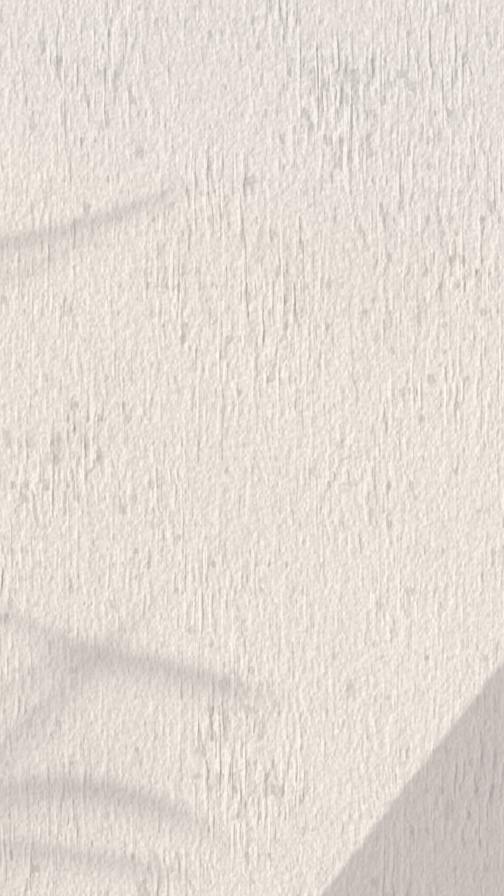
A Shadertoy shader for this texture:

```glsl
const vec3 PLASTER = vec3(0.917, 0.885, 0.850);
const vec3 COOL_TINT = vec3(0.982, 0.987, 0.997);
const vec3 SHADOW_TINT = vec3(0.850, 0.846, 0.858);
const vec2 LIGHT_STEP = vec2(0.0030, -0.0011);
const float RELIEF_GAIN = 0.205;
const float SPECKLE = 0.055;
const float PIT_DEPTH = 0.085;
const float CORNER_BLUR = 0.007;

// Leaf shadows: start and end points, then bend, width, strength
const int LEAVES = 9;
const vec4 LEAF_ENDS[LEAVES] = vec4[](
    vec4(-0.10, 1.280, 0.45, 1.450), vec4(-0.10, 1.185, 0.25, 1.345),
    vec4(-0.10, 0.615, 0.24, 0.470), vec4(0.05, 0.495, 0.62, 0.365),
    vec4(-0.10, 0.180, 0.35, 0.620), vec4(-0.10, 0.365, 0.24, 0.530),
    vec4(-0.10, 0.170, 0.51, 0.070), vec4(-0.10, 0.110, 0.46, 0.020),
    vec4(-0.10, 0.880, 0.32, 0.915));
const vec3 LEAF_SHAPE[LEAVES] = vec3[](
    vec3(-0.028, 0.022, 0.58), vec3(-0.010, 0.018, 0.32),
    vec3(-0.008, 0.026, 0.42), vec3(0.022, 0.036, 0.72),
    vec3(0.012, 0.036, 0.55), vec3(-0.010, 0.024, 0.38),
    vec3(0.092, 0.038, 0.75), vec3(0.012, 0.030, 0.55),
    vec3(0.010, 0.025, 0.12));

// Rough areas of the wall: centre and radius
const int PATCHES = 7;
const vec3 ROUGH_PATCH[PATCHES] = vec3[](
    vec3(0.66, 1.58, 0.16), vec3(0.52, 1.10, 0.17),
    vec3(0.14, 0.88, 0.15), vec3(0.71, 0.83, 0.11),
    vec3(0.49, 0.28, 0.13), vec3(0.93, 1.28, 0.20),
    vec3(0.43, 1.40, 0.10));

float hash(vec2 cell) {
    vec3 h = fract(vec3(cell.xyx) * 0.1031);
    h += dot(h, h.yzx + 33.33);
    return fract((h.x + h.y) * h.z);
}

float noise(vec2 p) {
    vec2 cell = floor(p), f = fract(p);
    f = f * f * (3.0 - 2.0 * f);
    return mix(mix(hash(cell), hash(cell + vec2(1, 0)), f.x),
               mix(hash(cell + vec2(0, 1)), hash(cell + 1.0), f.x), f.y);
}

float roughness(vec2 p) {
    float rough = 0.0;
    for (int i = 0; i < PATCHES; i++) {
        vec2 d = (p - ROUGH_PATCH[i].xy) / ROUGH_PATCH[i].z;
        rough = max(rough, exp(-dot(d, d) * 1.3));
    }
    return rough * (0.5 + 0.8 * noise(p * vec2(16.0, 10.0)));
}

// Slight sideways wander that keeps the trowel marks upright
vec2 wander(vec2 p) {
    float drift = 0.006 * noise(p * vec2(12.0, 7.0));
    return p + vec2(drift + 0.003 * noise(p * vec2(45.0, 32.0) + 9.0), 0.0);
}

// Plaster height: sandy grain, vertical trowel grooves, and clumps
float plasterHeight(vec2 p, float rough, float worn) {
    vec2 q = wander(p);
    float grain = 0.45 * noise(q * vec2(215.0, 150.0))
                + 0.50 * noise(q * vec2(140.0, 70.0) + 31.0);
    float fineGroove = smoothstep(0.50, 0.90, noise(q * vec2(145.0, 24.0) + 57.0));
    float longGroove = smoothstep(0.66, 0.90, noise(q * vec2(120.0, 9.0) + 83.0));
    float clump = smoothstep(0.52, 0.78, noise(q * vec2(75.0, 42.0) + 13.0));
    return grain - fineGroove * (0.25 + 0.40 * worn)
         - longGroove * (0.15 + 0.35 * worn + 0.35 * rough)
         - clump * 0.75 * rough;
}

// Small dark hollows strung along the grooves
float pits(vec2 p, float rough, float worn) {
    float hollow = noise(wander(p) * vec2(150.0, 38.0) + 19.0);
    float limit = 0.80 - 0.10 * worn - 0.12 * rough;
    return smoothstep(limit, limit + 0.16, hollow);
}

// Soft tapering band along a bent line, crisper on its upper side
float leafShadow(vec2 p, vec4 ends, vec3 shape) {
    vec2 span = ends.zw - ends.xy;
    float t = (p.x - ends.x) / span.x;
    float s = clamp(t, 0.0, 1.0);
    float centre = ends.y + span.y * s + 4.0 * shape.x * s * (1.0 - s);
    float slope = (span.y + 4.0 * shape.x * (1.0 - 2.0 * s)) / span.x;
    float d = (p.y - centre) * inversesqrt(1.0 + slope * slope);
    float width = shape.y * mix(1.1, 0.55, s) * (d > 0.0 ? 0.75 : 1.4);
    float fade = smoothstep(-0.05, 0.2, t) * (1.0 - smoothstep(0.6, 1.0, t));
    return shape.z * fade * exp(-d * d / (width * width));
}

float cornerShadow(vec2 p) {
    vec2 a = vec2(0.637, 0.0), b = vec2(1.0, 0.470);
    vec2 edge = normalize(b - a);
    float d = dot(p - a, vec2(edge.y, -edge.x));
    return smoothstep(-CORNER_BLUR, CORNER_BLUR, d + 0.004 * (noise(p * 60.0) - 0.5));
}

void mainImage(out vec4 fragColor, in vec2 fragCoord) {
    vec2 p = fragCoord / iResolution.x;

    // Broad tone of the wall
    vec3 color = PLASTER * (1.0 + 0.014 * (noise(p * vec2(5.0, 4.0)) - 0.5));
    color *= mix(vec3(1.0), COOL_TINT, smoothstep(1.25, 1.78, p.y + 0.22 * p.x));

    // Cast shadows
    float light = 1.0;
    for (int i = 0; i < LEAVES; i++)
        light *= 1.0 - leafShadow(p, LEAF_ENDS[i], LEAF_SHAPE[i]);
    vec2 haze = (p - vec2(0.0, 0.25)) / vec2(0.38, 0.36);
    light *= 1.0 - 0.18 * exp(-dot(haze, haze));
    light *= 1.0 - 0.95 * cornerShadow(p);
    color *= mix(SHADOW_TINT, vec3(1.0), light);

    // Raking light over the relief, with sand speckle
    float rough = roughness(p);
    float worn = smoothstep(0.35, 0.75, noise(p * vec2(9.0, 5.0) + 71.0));
    float relief = plasterHeight(p, rough, worn)
                 - plasterHeight(p + LIGHT_STEP, rough, worn);
    float shade = clamp(relief * RELIEF_GAIN, -0.20, 0.07);
    shade += SPECKLE * (noise(mat2(0.8, 0.6, -0.6, 0.8) * p * 190.0) - 0.5);
    shade -= PIT_DEPTH * pits(p, rough, worn);
    color *= 1.0 + shade * mix(0.6, 1.0, light);

    fragColor = vec4(clamp(color, 0.0, 1.0), 1.0);
}
```
